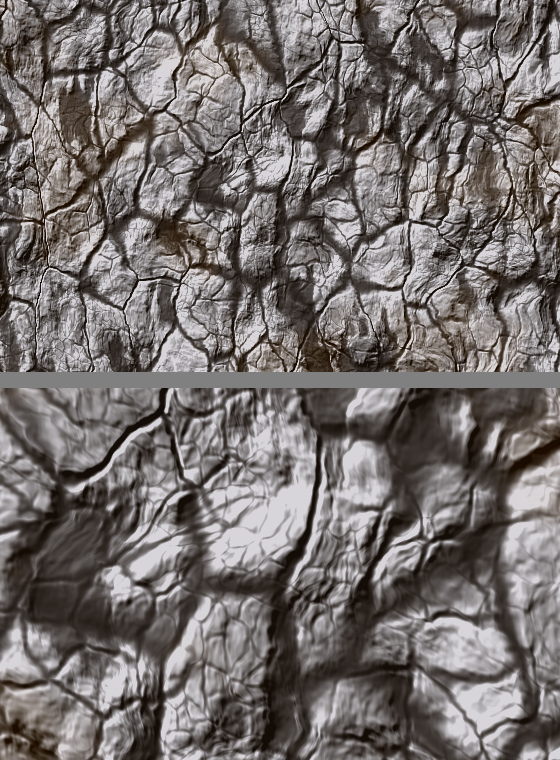
Top, the full canvas; bottom, a detail of the centre.
This texture is drawn by a Shadertoy shader. Its source:

```glsl
// Weathered grey tree bark: cracked plates, vertical furrows and rough flakes in side light.

float hash(vec2 p) {
    return fract(sin(dot(p, vec2(127.1, 311.7))) * 43758.5453);
}

float noise(vec2 p) {
    vec2 i = floor(p), f = fract(p);
    f = f * f * (3.0 - 2.0 * f);
    return mix(mix(hash(i), hash(i + vec2(1, 0)), f.x),
               mix(hash(i + vec2(0, 1)), hash(i + vec2(1, 1)), f.x), f.y);
}

float fbm(vec2 p) {
    float sum = 0.0, amp = 0.5;
    for (int i = 0; i < 6; i++) {
        sum += amp * noise(p);
        p = p * 2.03 + vec2(17.3, 9.1);
        amp *= 0.5;
    }
    return sum;
}

// Gap between the two nearest cell centres: zero along the cell borders
float cellEdge(vec2 p) {
    vec2 cell = floor(p), f = fract(p);
    float nearest = 8.0, second = 8.0;
    for (int y = -1; y <= 1; y++)
    for (int x = -1; x <= 1; x++) {
        vec2 o = vec2(x, y);
        vec2 c = cell + o;
        float d = length(o + vec2(hash(c), hash(c + 57.0)) - f);
        second = min(second, max(nearest, d));
        nearest = min(nearest, d);
    }
    return second - nearest;
}

// x: surface height, y: openness, which falls to zero inside cracks
vec2 bark(vec2 p) {
    vec2 q = p + 0.13 * (vec2(fbm(p * 5.0), fbm(p * 5.0 + 31.0)) - 0.5);

    // Long furrows and overall roughness
    float fibre = fbm(q * vec2(19.0, 6.0) + 4.0);
    float rough = fbm(q * vec2(8.0, 6.5) + 11.0);
    float furrow = smoothstep(0.27, 0.41, fibre);

    // Plates split into flakes, and flakes into chips
    float wear = noise(p * 8.0 + 3.0);
    float plate = smoothstep(0.0, 0.05 + 0.3 * wear * wear, cellEdge(q * vec2(8.0, 4.6)));
    float flake = smoothstep(0.0, 0.16, cellEdge(q * vec2(19.0, 15.0) + 7.0));
    float chip = smoothstep(0.0, 0.24, cellEdge(q * vec2(50.0, 46.0) + 23.0));
    flake = mix(1.0, flake, smoothstep(0.25, 0.65, noise(p * 13.0 + 40.0)));
    chip = mix(1.0, chip, smoothstep(0.3, 0.8, noise(p * 10.0 + 70.0)));

    float height = rough + 0.35 * fibre + 0.12 * plate + 0.04 * flake
                 + 0.012 * chip + 0.07 * furrow;
    float open = mix(0.12, 1.0, plate) * mix(0.3, 1.0, flake)
               * mix(0.65, 1.0, chip) * mix(0.25, 1.0, furrow);
    return vec2(height, open);
}

void mainImage(out vec4 fragColor, in vec2 fragCoord) {
    vec2 p = fragCoord / iResolution.y;
    vec2 toLight = vec2(-0.55, 0.83);
    vec2 here = bark(p);

    // Fine relief, then broad shadows under the ledges
    float slope = (here.x - bark(p + toLight * 0.004).x) / 0.004;
    float ledge = here.x - bark(p + toLight * 0.022).x;
    float patches = fbm(p * 3.0 + 50.0) - 0.5;

    float tone = 0.66 + 0.06 * slope + 0.75 * ledge + 0.5 * patches;
    tone += 0.5 * (here.x - 0.8) + 0.14 * (noise(p * 160.0) - 0.5);
    tone = clamp(tone * mix(0.06, 1.0, here.y), -0.1, 1.08);

    // Brown-black hollows to pale grey crests, with warm stained areas
    vec3 color = mix(vec3(0.14, 0.11, 0.09), vec3(0.79, 0.78, 0.80), tone);
    float stain = smoothstep(0.45, 0.7, fbm(p * 6.0 + 90.0));
    color += stain * vec3(0.03, 0.0, -0.04) * (1.0 - 0.5 * tone);
    fragColor = vec4(clamp(color, 0.0, 1.0), 1.0);
}
```
